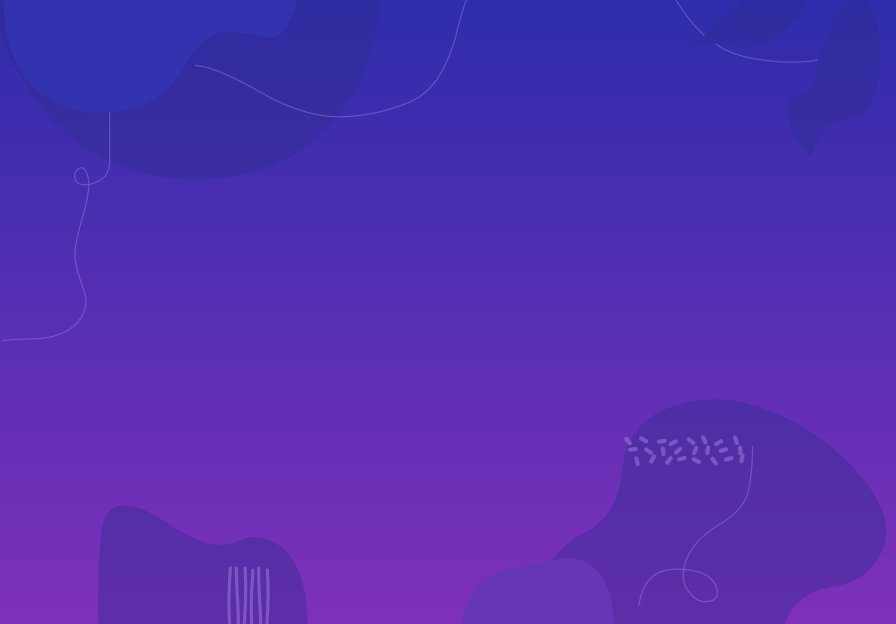
This background is drawn by a Shadertoy shader. Its source:

```glsl
// Abstract backdrop: a blue to violet gradient with flat organic blobs,
// thin wandering strokes, a patch of dashes and a row of bars.
// Blobs and strokes are quadratic B-splines turned into distances.

const int N = 10;           // control points per spline
const int STEPS = 7;        // straight pieces per spline arc
const vec2 CANVAS = vec2(7.68, 5.34);

const vec3 SKY_TOP = vec3(0.18, 0.175, 0.67);
const vec3 SKY_BOTTOM = vec3(0.495, 0.19, 0.73);
const vec3 NAVY = vec3(0.18, 0.17, 0.56);
const vec3 INDIGO = vec3(0.20, 0.20, 0.69);
const vec3 IRIS = vec3(0.395, 0.21, 0.72);
const vec3 LILAC = vec3(0.62, 0.50, 0.87);

float hash(float n) { return fract(sin(n * 91.37) * 4375.85); }

float coverage(float d, float px) { return clamp(0.5 - d / px, 0.0, 1.0); }

float segmentDistance(vec2 p, vec2 a, vec2 b) {
    vec2 ab = b - a;
    float t = clamp(dot(p - a, ab) / max(dot(ab, ab), 1e-8), 0.0, 1.0);
    return length(p - a - ab * t);
}

// Distance to a B-spline; negative inside when it is closed
float splineDistance(vec2 p, vec2 k[N], bool closed) {
    vec2 lo = k[0], hi = k[0];
    for (int i = 1; i < N; i++) { lo = min(lo, k[i]); hi = max(hi, k[i]); }
    if (any(lessThan(p, lo - 0.1)) || any(greaterThan(p, hi + 0.1))) return 1.0;

    float d = 10.0, side = 1.0;
    for (int i = 0; i < N; i++) {
        if (!closed && (i == 0 || i == N - 1)) continue;
        vec2 start = 0.5 * (k[(i + N - 1) % N] + k[i]);
        vec2 end = 0.5 * (k[i] + k[(i + 1) % N]);
        vec2 a = start;
        for (int j = 1; j <= STEPS; j++) {
            float t = float(j) / float(STEPS);
            vec2 b = mix(mix(start, k[i], t), mix(k[i], end, t), t);
            if (j == STEPS) b = end;
            d = min(d, segmentDistance(p, a, b));
            if ((a.y > p.y) != (b.y > p.y) &&
                p.x < a.x + (b.x - a.x) * (p.y - a.y) / (b.y - a.y)) side = -side;
            a = b;
        }
    }
    return closed ? side * d : d;
}

float blob(vec2 p, vec2 k[N], float px) { return coverage(splineDistance(p, k, true), px); }

float stroke(vec2 p, vec2 k[N], float px) {
    return 0.45 * coverage(splineDistance(p, k, false) - 0.005, px);
}

// Three staggered rows of short, randomly turned dashes
float dashes(vec2 p, float px) {
    float d = 1.0;
    for (int i = 0; i < 24; i++) {
        float n = float(i), row = floor(n / 8.0);
        vec2 c = vec2(5.40 + 0.128 * mod(n, 8.0) + 0.035 * row, 3.78 + 0.077 * row);
        c += 0.035 * (vec2(hash(n + 1.0), hash(n + 40.0)) - 0.5);
        float angle = 3.14 * hash(n + 80.0);
        vec2 dir = 0.024 * vec2(cos(angle), sin(angle));
        d = min(d, segmentDistance(p, c - dir, c + dir) - 0.018);
    }
    return coverage(d, px);
}

// Upright bars that run off the lower edge
float bars(vec2 p, float px) {
    float d = 1.0;
    for (int i = 0; i < 6; i++) {
        float n = float(i);
        float x = 1.97 + 0.064 * n + 0.008 * sin(p.y * 7.0 + n * 2.0);
        d = min(d, segmentDistance(p, vec2(x, 4.86 + 0.02 * hash(n)), vec2(x, 5.5)) - 0.013);
    }
    return coverage(d, px);
}

void mainImage(out vec4 fragColor, in vec2 fragCoord) {
    vec2 uv = fragCoord / iResolution.xy;
    vec2 p = vec2(uv.x, 1.0 - uv.y) * CANVAS;   // y runs downward
    float px = CANVAS.x / iResolution.x;
    vec3 col = mix(SKY_TOP, SKY_BOTTOM, 1.0 - uv.y);

    // Dark blobs: upper left, lower left, lower right
    float dark = blob(p, vec2[N](vec2(-.1,-.6), vec2(-.05,.2), vec2(.17,.68), vec2(.5,1.12), vec2(1.,1.44),
        vec2(1.68,1.57), vec2(2.43,1.43), vec2(2.97,.95), vec2(3.25,.32), vec2(3.27,-.6)), px);
    dark = max(dark, blob(p, vec2[N](vec2(.84,5.8), vec2(.84,4.75), vec2(.9,4.33), vec2(1.2,4.32), vec2(1.6,4.59),
        vec2(1.9,4.69), vec2(2.2,4.56), vec2(2.5,4.72), vec2(2.64,5.1), vec2(2.64,5.8)), px));
    dark = max(dark, blob(p, vec2[N](vec2(4.5,5.4), vec2(4.72,4.7), vec2(5.3,4.42), vec2(5.37,3.6), vec2(6.2,3.34),
        vec2(7.08,3.72), vec2(7.68,4.43), vec2(7.45,4.98), vec2(6.8,5.07), vec2(6.62,5.7)), px));
    vec3 shade = mix(col, NAVY, 0.4);
    col = mix(col, shade, dark);

    // Strokes: left squiggle in two parts, upper sweep, lower right loop
    float line = stroke(p, vec2[N](vec2(-.1,2.93), vec2(.14,2.9), vec2(.42,2.9), vec2(.65,2.8), vec2(.76,2.6),
        vec2(.68,2.38), vec2(.63,2.18), vec2(.68,1.95), vec2(.74,1.75), vec2(.77,1.55)), px);
    line = max(line, stroke(p, vec2[N](vec2(.74,1.75), vec2(.77,1.55), vec2(.72,1.42), vec2(.64,1.46), vec2(.64,1.57),
        vec2(.77,1.59), vec2(.94,1.5), vec2(.94,1.25), vec2(.94,1.05), vec2(.94,.85)), px));
    line = max(line, stroke(p, vec2[N](vec2(1.5,.55), vec2(1.85,.57), vec2(2.6,1.), vec2(3.2,1.), vec2(3.82,.75),
        vec2(4.06,-.4), vec2(5.55,-.4), vec2(6.05,.42), vec2(6.75,.56), vec2(7.27,.47)), px));
    line = max(line, stroke(p, vec2[N](vec2(6.45,3.6), vec2(6.45,4.04), vec2(6.38,4.36), vec2(5.95,4.62), vec2(5.82,4.95),
        vec2(5.98,5.17), vec2(6.19,5.12), vec2(6.06,4.87), vec2(5.52,4.87), vec2(5.43,5.5)), px));
    col = mix(col, LILAC, line);

    // Leaves at the upper right
    float leaf = blob(p, vec2[N](vec2(5.83,.42), vec2(5.83,.42), vec2(6.02,.33), vec2(6.2,.16), vec2(6.42,-.04),
        vec2(6.6,-.4), vec2(7.,-.2), vec2(6.85,.16), vec2(6.5,.43), vec2(6.1,.36)), px);
    leaf = max(leaf, blob(p, vec2[N](vec2(6.95,1.34), vec2(6.95,1.34), vec2(6.77,1.13), vec2(6.73,.84), vec2(7.,.78),
        vec2(7.,.42), vec2(7.36,-.15), vec2(7.58,.3), vec2(7.49,.99), vec2(7.08,1.04)), px));
    col = mix(col, shade, leaf);

    // Light blobs: upper left, bottom
    col = mix(col, INDIGO, blob(p, vec2[N](vec2(.03,-.4), vec2(.03,.3), vec2(.22,.72), vec2(.6,.96), vec2(1.05,.97),
        vec2(1.45,.8), vec2(1.75,.28), vec2(2.1,.27), vec2(2.46,.36), vec2(2.65,-.4)), px));
    col = mix(col, IRIS, blob(p, vec2[N](vec2(3.9,5.8), vec2(3.95,5.3), vec2(4.08,5.), vec2(4.35,4.86), vec2(4.65,4.82),
        vec2(4.9,4.76), vec2(5.1,4.84), vec2(5.23,5.06), vec2(5.27,5.35), vec2(5.27,5.8)), px));

    col = mix(col, LILAC, 0.5 * max(dashes(p, px), bars(p, px)));
    fragColor = vec4(col, 1.0);
}
```
